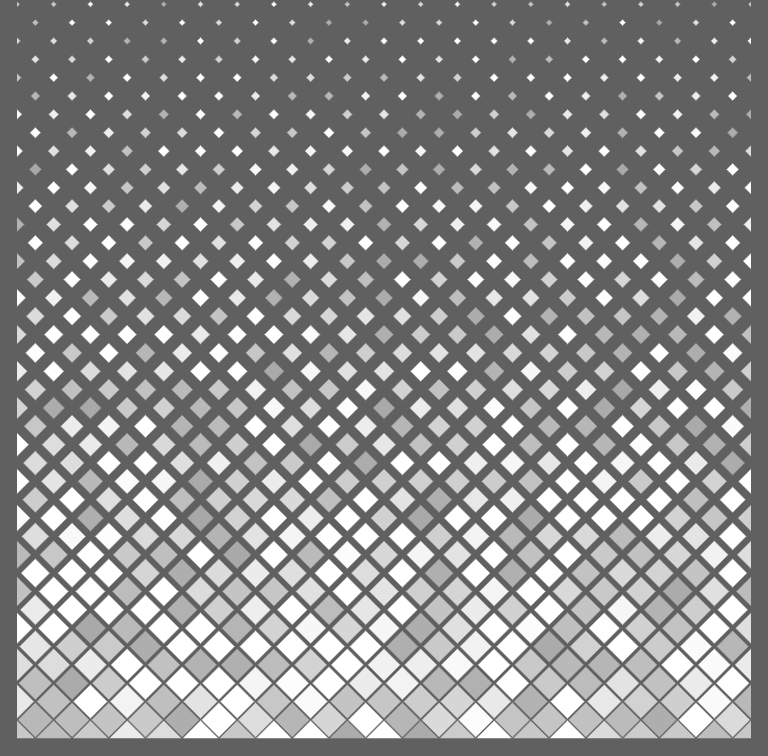
A Shadertoy shader for this pattern:

```glsl
// Halftone of staggered diamonds in random greys, growing from dots to a near-solid mosaic.

const vec3 BACKGROUND = vec3(0.376);
const float DARKEST = 0.66;          // darkest diamond grey
const float GREY_RANGE = 0.45;       // overshoots 1.0 so that many diamonds are white
const float HALF_CELL = 0.023893;    // row spacing, in canvas widths
const float HALF_COLUMNS = 20.0;     // field half-width, in half cells
const float FIELD_BOTTOM = 0.0231;   // lower edge of the field, in canvas widths
const float BASE_SIZE = 0.96;        // diamond radius at the bottom, in half cells
const float SHRINK = 0.0204;         // radius lost with each row upward
const float EDGE_SOFTNESS = 1.3;     // edge width, in pixels

float hash(vec2 cell) {
    vec2 p = fract(cell * vec2(0.1031, 0.1137) + 0.37);
    p += dot(p, p.yx + 33.33);
    return fract((p.x + p.y) * p.x * 17.31);
}

// Centre of the staggered lattice cell that holds q
vec2 diamondCentre(vec2 q) {
    vec2 diagonal = floor(0.5 * vec2(q.x + q.y, q.x - q.y) + 0.5);
    return vec2(diagonal.x + diagonal.y, diagonal.x - diagonal.y);
}

// Signed distance to a diamond
float diamond(vec2 p, float radius) {
    return (abs(p.x) + abs(p.y) - radius) * 0.70711;
}

float coverage(float dist, float width) {
    return clamp(0.5 - dist / width, 0.0, 1.0);
}

void mainImage(out vec4 fragColor, in vec2 fragCoord) {
    // Lattice space: one unit is half a cell, zero is the bottom middle of the field
    vec2 q = (fragCoord / iResolution.x - vec2(0.5, FIELD_BOTTOM)) / HALF_CELL;
    float pixel = 1.0 / (iResolution.x * HALF_CELL);

    // Diamond size falls with its row
    vec2 centre = diamondCentre(q);
    float radius = max(BASE_SIZE - SHRINK * centre.y, 0.0);
    float mask = coverage(diamond(q - centre, radius), EDGE_SOFTNESS * pixel);

    // Clip to the field
    float border = max(abs(q.x) - HALF_COLUMNS, -q.y);
    mask *= coverage(border, pixel);

    // One grey per diamond
    float grey = min(DARKEST + GREY_RANGE * hash(centre), 1.0);
    fragColor = vec4(mix(BACKGROUND, vec3(grey), mask), 1.0);
}
```
